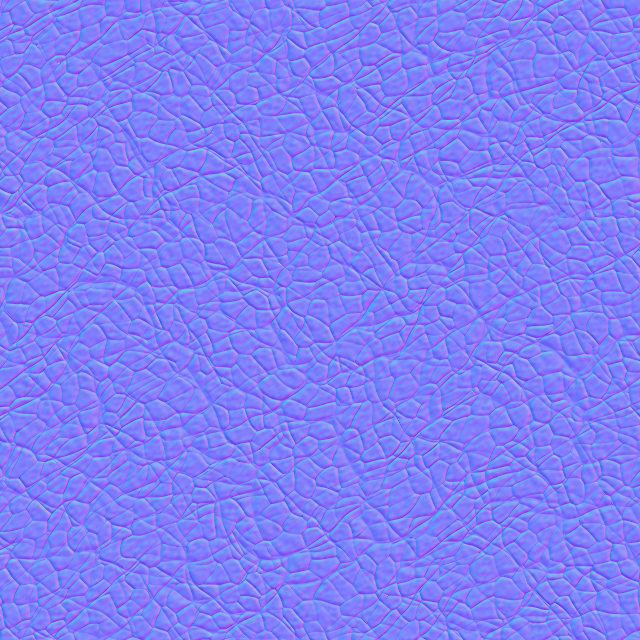
A Shadertoy shader for this texture map:

```glsl
// Tangent-space normal map of pebbled leather.
// A height field joins small cells, two crossing sets of stretched fold cells
// and fine grain; its slope is then encoded as a colour.

const float CREASE_DEPTH = 0.0022;
const float SLOPE_STEP = 0.0018;

vec2 hash2(vec2 p) {
    vec3 q = fract(p.xyx * vec3(0.1031, 0.1030, 0.0973));
    q += dot(q, q.yzx + 33.33);
    return fract((q.xx + q.yz) * q.zy);
}

mat2 rotation(float angle) {
    float c = cos(angle), s = sin(angle);
    return mat2(c, -s, s, c);
}

// Smooth value noise, 0 to 1
float valueNoise(vec2 p) {
    vec2 i = floor(p), f = fract(p);
    f = f * f * (3.0 - 2.0 * f);
    float low = mix(hash2(i).x, hash2(i + vec2(1, 0)).x, f.x);
    float high = mix(hash2(i + vec2(0, 1)).x, hash2(i + vec2(1, 1)).x, f.x);
    return mix(low, high, f.y);
}

// Layered sines bend the creases, from broad sweeps to small wobbles
vec2 bend(vec2 p) {
    p += 0.016 * sin(p.yx * vec2(9.0, 11.0) + vec2(0.7, 2.1));
    p += 0.005 * sin(rotation(0.8) * p.yx * vec2(41.0, 35.0) + vec2(4.0, 1.3));
    p += 0.0017 * sin(rotation(0.3) * p.yx * vec2(137.0, 119.0) + vec2(2.0, 5.3));
    return p;
}

vec2 cellPoint(vec2 id) {
    return id + 0.5 + 0.8 * (hash2(id) - 0.5);
}

// Cell surface: 1 on the flat top, lower in the creases.
// Each shared edge has its own strength between the two limits.
float cellSurface(vec2 p, float width, vec2 strengthRange) {
    vec2 base = floor(p);
    vec2 nearId = base, nearOffset = vec2(0);
    float nearest = 1e5;
    for (int y = -1; y <= 1; y++)
    for (int x = -1; x <= 1; x++) {
        vec2 id = base + vec2(x, y);
        vec2 offset = cellPoint(id) - p;
        float d = dot(offset, offset);
        if (d < nearest) {
            nearest = d;
            nearId = id;
            nearOffset = offset;
        }
    }
    float surface = 1.0;
    for (int y = -2; y <= 2; y++)
    for (int x = -2; x <= 2; x++) {
        vec2 id = base + vec2(x, y);
        if (id == nearId) continue;
        vec2 offset = cellPoint(id) - p;
        float edge = dot(0.5 * (offset + nearOffset), normalize(offset - nearOffset));
        if (edge > width) continue;
        float profile = 1.0 - edge / width;
        float strength = mix(strengthRange.x, strengthRange.y, hash2(id + nearId + 71.0).x);
        surface *= 1.0 - strength * profile * profile;
    }
    return surface;
}

float leatherHeight(vec2 p) {
    vec2 q = bend(p);
    // Pebbles, then rising and falling folds
    float surface = cellSurface(rotation(0.25) * q * vec2(31.0, 35.0) + 80.0, 0.19, vec2(0.2, 0.85));
    surface *= cellSurface(rotation(0.62) * q * vec2(6.5, 18.0) + 90.0, 0.11, vec2(0.25, 1.0));
    surface *= cellSurface(rotation(-0.70) * q * vec2(7.0, 15.0) + 150.0, 0.09, vec2(0.1, 0.8));
    // Fine grain, slightly drawn out along the rising folds
    float grain = 0.0011 * valueNoise(rotation(0.65) * p * vec2(115.0, 165.0) + 220.0)
                + 0.0008 * valueNoise(rotation(-0.3) * p * 80.0 + 200.0);
    return CREASE_DEPTH * surface + grain;
}

vec3 surfaceNormal(vec2 p, float e) {
    p -= 0.5 * e;
    float h = leatherHeight(p);
    vec2 slope = vec2(leatherHeight(p + vec2(e, 0)), leatherHeight(p + vec2(0, e))) - h;
    return normalize(vec3(-slope / e, 1.0));
}

void mainImage(out vec4 fragColor, in vec2 fragCoord) {
    vec2 p = fragCoord / min(iResolution.x, iResolution.y);
    vec3 color = 0.5 + 0.5 * surfaceNormal(p, SLOPE_STEP);
    color.b *= 0.99;
    fragColor = vec4(color, 1.0);
}
```
